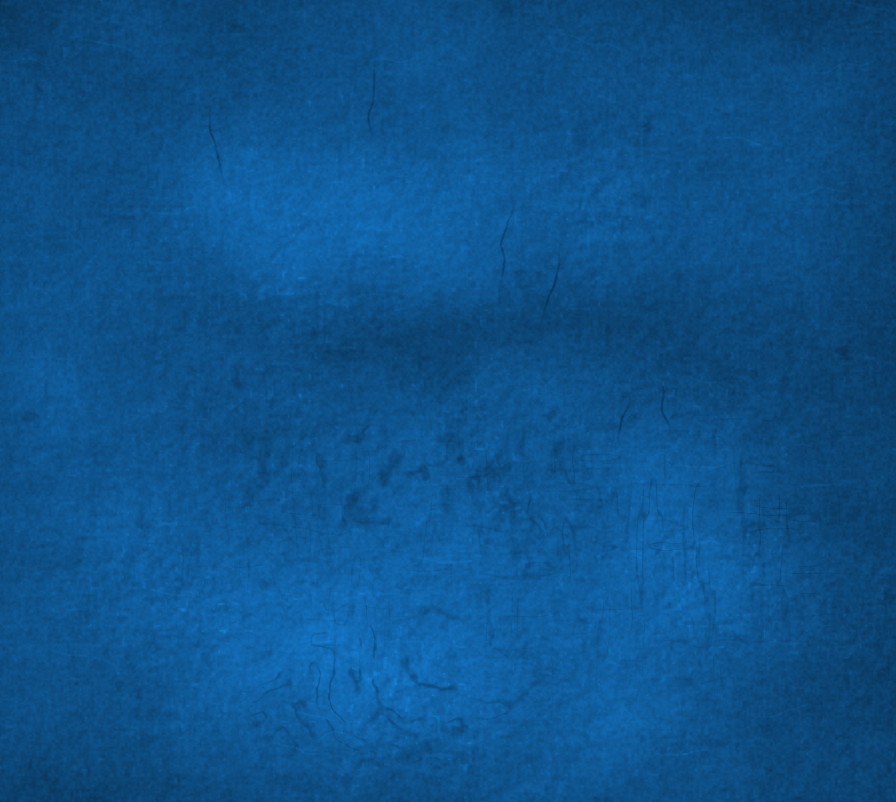
Reproduce this texture procedurally as a Shadertoy shader.

```glsl
float hash(vec2 p) {
    vec3 q = fract(p.xyx * vec3(0.1031, 0.1030, 0.0973));
    q += dot(q, q.yzx + 33.33);
    return fract((q.x + q.y) * q.z);
}

float noise(vec2 p) {
    vec2 i = floor(p), f = fract(p);
    f = f * f * (3.0 - 2.0 * f);
    return mix(mix(hash(i), hash(i + vec2(1, 0)), f.x),
               mix(hash(i + vec2(0, 1)), hash(i + vec2(1, 1)), f.x), f.y);
}

float fbm(vec2 p) {
    float sum = 0.0, amp = 0.5;
    for (int i = 0; i < 5; i++) {
        sum += amp * noise(p);
        p = mat2(1.6, 1.2, -1.2, 1.6) * p + 7.3;
        amp *= 0.5;
    }
    return sum;
}

// Soft elliptical patch
float glow(vec2 p, vec2 center, vec2 radius) {
    vec2 d = (p - center) / radius;
    return exp(-dot(d, d));
}

// Thin wavering stroke, fading towards both ends
float stroke(vec2 p, vec2 center, float angle, float halfLength, float width, float seed) {
    vec2 d = p - center;
    float c = cos(angle), s = sin(angle);
    d = vec2(c * d.x + s * d.y, c * d.y - s * d.x);
    d.y += 0.010 * (noise(vec2(d.x * 45.0, seed)) - 0.5) + 0.6 * d.x * d.x;
    float fade = 1.0 - smoothstep(0.2, 1.0, abs(d.x) / halfLength);
    return fade * (1.0 - smoothstep(0.2 * width, width, abs(d.y)));
}

// Short broken hairlines from stretched ridged noise
float hairlines(vec2 p) {
    float ridge = abs(noise(p) - 0.5);
    return (1.0 - smoothstep(0.0, 0.13, ridge)) * smoothstep(0.45, 0.75, noise(p * 0.7 + 31.0));
}

void mainImage(out vec4 fragColor, in vec2 fragCoord) {
    vec2 p = fragCoord / iResolution.y;
    vec2 uv = fragCoord / iResolution.xy;
    vec2 warp = vec2(fbm(p * 6.0), fbm(p * 6.0 + 40.0)) - 0.48;
    vec2 q = uv + 0.16 * warp;

    // Broad light and dark clouds
    float tone = 0.24;
    tone += 0.32 * glow(q, vec2(0.50, 0.74), vec2(0.25, 0.09));
    tone += 0.16 * glow(q, vec2(0.56, 0.91), vec2(0.22, 0.13));
    tone += 0.40 * glow(q, vec2(0.42, 0.24), vec2(0.33, 0.23));
    tone += 0.20 * glow(q, vec2(0.36, 0.19), vec2(0.13, 0.09));
    tone += 0.36 * glow(q, vec2(0.78, 0.32), vec2(0.10, 0.10));
    tone += 0.28 * glow(q, vec2(0.71, 0.11), vec2(0.10, 0.09));
    tone += 0.20 * glow(q, vec2(0.07, 0.50), vec2(0.09, 0.17));
    tone += 0.18 * glow(q, vec2(0.27, 0.78), vec2(0.15, 0.09));
    tone -= 0.17 * glow(q, vec2(0.57, 0.585), vec2(0.28, 0.06));
    tone -= 0.07 * smoothstep(0.78, 0.92, q.x);
    vec2 edge = abs(uv - 0.5) * 2.0;
    tone -= 0.09 * pow(edge.x, 5.0) + 0.10 * pow(edge.y, 6.0);
    tone += 0.34 * (fbm(p * vec2(6.0, 9.0) + 11.0) - 0.46);

    // Worn crust, lit from the upper left
    float worn = glow(uv, vec2(0.48, 0.72), vec2(0.28, 0.11))
               + glow(uv, vec2(0.50, 0.26), vec2(0.38, 0.26));
    worn *= 0.25 + 0.75 * smoothstep(0.38, 0.58, fbm(p * 8.0 + 3.0));
    vec2 lightStep = vec2(-0.004, 0.004);
    vec2 crust = p + 0.02 * warp;
    float relief = fbm(crust * 60.0) - fbm((crust + lightStep) * 60.0);
    tone += relief * (0.16 + 0.75 * worn);
    tone += 0.30 * worn * (fbm(p * 30.0 + 17.0) - 0.48);

    // Dark flaked rings
    float flakeArea = glow(uv, vec2(0.42, 0.15), vec2(0.18, 0.10))
                    + 0.8 * glow(uv, vec2(0.42, 0.41), vec2(0.15, 0.07))
                    + 0.5 * glow(uv, vec2(0.62, 0.37), vec2(0.10, 0.05));
    float rim = abs(noise(p * 36.0 + 80.0 + 9.0 * warp) - 0.62);
    tone -= 0.36 * flakeArea * (1.0 - smoothstep(0.02, 0.13, rim)) * smoothstep(0.2, 0.7, noise(p * 75.0));
    tone -= 0.16 * smoothstep(0.74, 0.84, fbm(p * vec2(20.0, 27.0) + 60.0));

    // Canvas weave, hairline cracks and fine grain
    float weave = noise(p * vec2(35.0, 260.0)) + noise(p * vec2(260.0, 35.0) + 9.0) - 1.0;
    tone += 0.06 * weave;
    float crackArea = glow(uv, vec2(0.80, 0.32), vec2(0.12, 0.12))
                    + 0.7 * glow(uv, vec2(0.52, 0.32), vec2(0.32, 0.16)) + 0.15;
    vec2 bent = p + 0.025 * warp;
    float lines = hairlines(bent * vec2(24.0, 120.0)) + hairlines(bent * vec2(125.0, 24.0) + 50.0);
    tone -= 0.17 * lines * crackArea;
    tone += 0.16 * (noise(p * 210.0) - 0.5) + 0.13 * (noise(p * 400.0) - 0.5);
    tone += 0.20 * smoothstep(0.84, 0.97, noise(p * 150.0 + 20.0)) * (0.5 + worn);

    // Dark upright cracks and pale level scratches
    for (int i = 0; i < 30; i++) {
        float k = float(i);
        vec2 center = vec2(1.118 * hash(vec2(k, 2.0)), hash(vec2(k, 5.0)));
        float tilt = hash(vec2(k, 8.0)) - 0.5;
        float size = hash(vec2(k, 13.0));
        if (i < 6) {
            center.y = 0.42 + 0.5 * center.y;
            tone -= 0.30 * stroke(p, center, 1.57 + 0.6 * tilt, 0.03 + 0.05 * size, 0.0024, k);
        } else {
            tone += 0.11 * stroke(p, center, 0.5 * tilt, 0.02 + 0.05 * size, 0.0022, k);
        }
    }

    vec3 deepBlue = vec3(0.040, 0.235, 0.400);
    vec3 brightBlue = vec3(0.080, 0.475, 0.800);
    fragColor = vec4(mix(deepBlue, brightBlue, clamp(tone, -0.35, 1.1)), 1.0);
}
```
